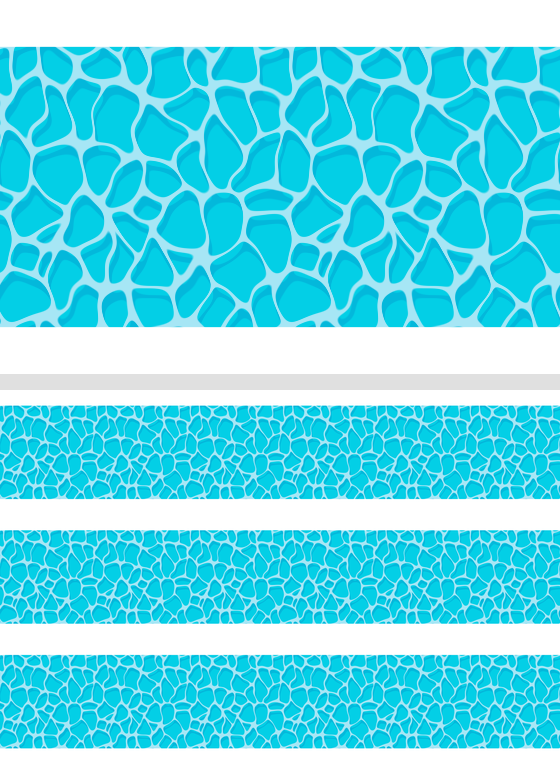
Top: one tile. Bottom: repeated 3 by 3.
Write a Shadertoy shader that draws this texture.

```glsl
// Rippling pool water: pale caustic webbing with soft shadows, in a wide band between white margins.

const float TAU = 6.2831853;
const vec2 CELLS = vec2(8.0, 6.0);   // web cells in one square tile

// Integer hash: three random values in 0..1 for a lattice cell
vec3 hash3(vec2 cell) {
    uvec3 v = uvec3(uvec2(cell), 19u) * 1664525u + 1013904223u;
    v.x += v.y * v.z; v.y += v.z * v.x; v.z += v.x * v.y;
    v ^= v >> 16u;
    v.x += v.y * v.z; v.y += v.z * v.x; v.z += v.x * v.y;
    return vec3(v >> 8u) / 16777216.0;
}

// Offset to a cell's site (xy) and its weighted squared distance (z)
vec3 site(vec2 cell, vec2 p) {
    vec3 h = hash3(mod(cell, CELLS));
    vec2 offset = cell + h.xy - p;
    return vec3(offset, dot(offset, offset) - 0.32 * h.z);
}

// Periodic bending that makes the web strands wavy
vec2 ripple(vec2 t) {
    vec2 a = TAU * t;
    return 0.014 * sin(3.0 * a.yx + vec2(2.0, -1.0) * a + vec2(0.6, 2.1))
         + 0.008 * sin(vec2(6.0, -5.0) * a.yx + vec2(3.0, 4.0) * a + vec2(4.2, 1.3));
}

// Coverage of the web at tile position t: gaps between rounded, weighted Voronoi cells
float web(vec2 t, float halfWidth, float pixel) {
    vec2 p = (t + ripple(t)) * CELLS;
    vec2 base = floor(p);

    // Owning site
    vec3 owner = vec3(0.0, 0.0, 1e3);
    for (int y = -2; y <= 2; y++)
    for (int x = -2; x <= 2; x++) {
        vec3 s = site(base + vec2(x, y), p);
        if (s.z < owner.z) owner = s;
    }

    // Smooth minimum of the distances to all borders rounds the corners
    const float ROUNDING = 0.075;
    float sum = 0.0;
    for (int y = -2; y <= 2; y++)
    for (int x = -2; x <= 2; x++) {
        vec3 s = site(base + vec2(x, y), p);
        float gap = distance(s.xy, owner.xy);
        if (gap > 0.001) sum += exp(-0.5 * (s.z - owner.z) / (gap * ROUNDING));
    }
    float border = -ROUNDING * log(sum + 1e-9);

    // Strands swell and thin along the tile
    vec2 a = TAU * t;
    float width = halfWidth + 0.012 * sin(2.0 * a.x + 3.0 * a.y + 2.0 * sin(a.x - 2.0 * a.y));
    float soft = pixel * CELLS.y * 0.8;
    return 1.0 - smoothstep(width - soft, width + soft, border);
}

void mainImage(out vec4 fragColor, in vec2 fragCoord) {
    vec2 uv = fragCoord / iResolution.xy;

    // Two tiles across, one down, filling the middle three quarters
    vec2 tile = vec2(uv.x * 2.0, (uv.y - 0.125) / 0.75);
    float pixel = 1.0 / (0.75 * iResolution.y);

    vec3 water  = vec3(0.01, 0.81, 0.90);
    vec3 shadow = vec3(0.01, 0.72, 0.86);
    vec3 strand = vec3(0.65, 0.90, 0.96);

    // Shadow falls below the strands, slightly to the right
    vec3 color = mix(water, shadow, web(tile + vec2(-0.010, 0.034), 0.046, pixel));
    color = mix(color, strand, web(tile, 0.040, pixel));

    // White margins above and below the band
    float edge = abs(uv.y - 0.5) - 0.375;
    color = mix(color, vec3(1.0), smoothstep(-0.5, 0.5, edge * iResolution.y));

    fragColor = vec4(color, 1.0);
}
```
